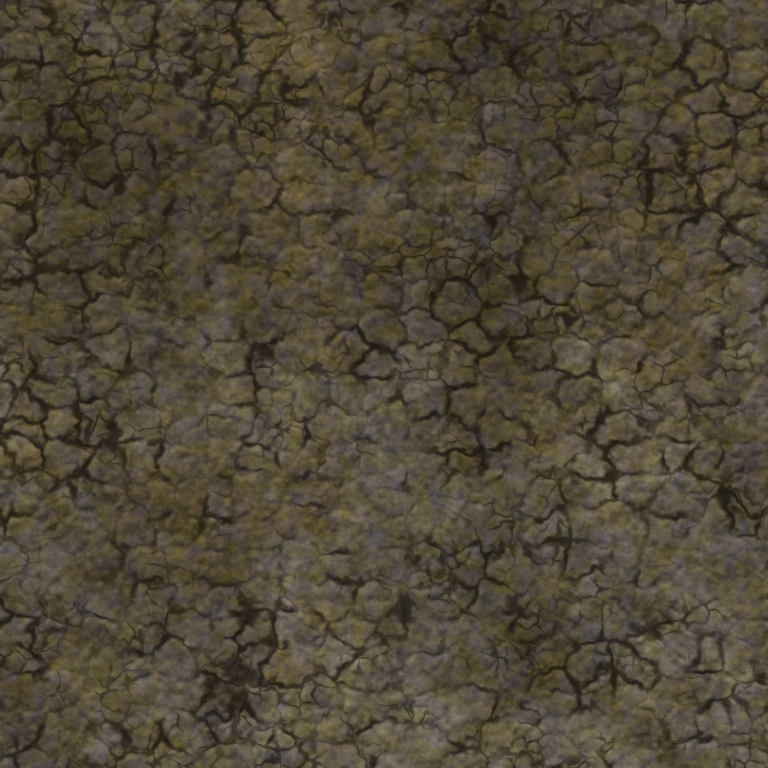
A three.js fragment shader for this texture:

```glsl
// Dry, crumbly brown soil: grainy clods split by ragged dark cracks, with greyish dust.
varying vec2 vUv;

vec2 hash2(vec2 cell) {
  vec3 h = fract(vec3(cell.xyx) * vec3(0.1031, 0.1030, 0.0973));
  h += dot(h, h.yzx + 33.33);
  return fract((h.xx + h.yz) * h.zy);
}

float valueNoise(vec2 p) {
  vec2 cell = floor(p);
  vec2 f = fract(p);
  f = f * f * (3.0 - 2.0 * f);
  float low = mix(hash2(cell).x, hash2(cell + vec2(1.0, 0.0)).x, f.x);
  float high = mix(hash2(cell + vec2(0.0, 1.0)).x, hash2(cell + 1.0).x, f.x);
  return mix(low, high, f.y);
}

float fbm(vec2 p) {
  float sum = 0.0;
  float weight = 0.571;
  for (int i = 0; i < 3; i++) {
    sum += weight * valueNoise(p);
    p = mat2(1.6, 1.2, -1.2, 1.6) * p + 17.3;
    weight *= 0.5;
  }
  return sum;
}

// Gap between the two nearest clod centres: zero along the cracks
float crackGap(vec2 p) {
  vec2 cell = floor(p);
  float nearest = 9.0;
  float second = 9.0;
  for (int y = -1; y <= 1; y++) {
    for (int x = -1; x <= 1; x++) {
      vec2 neighbour = cell + vec2(float(x), float(y));
      float d = length(neighbour + 0.1 + 0.8 * hash2(neighbour) - p);
      second = min(second, max(nearest, d));
      nearest = min(nearest, d);
    }
  }
  return second - nearest;
}

// Ragged clod outlines at two sizes: x is coarse, y is fine
vec2 clodGaps(vec2 p) {
  vec2 warp = vec2(fbm(p * 44.0), fbm(p * 44.0 + 51.0)) - 0.5;
  vec2 q = (p + warp * 0.026) * vec2(1.0, 1.2);
  return vec2(crackGap(q * 19.0), crackGap(q * 36.0 + 8.0));
}

float surfaceHeight(vec2 p, vec2 gaps) {
  vec2 domes = smoothstep(-0.1, 0.5, gaps);
  return 0.5 * domes.x + 0.25 * domes.y + 0.8 * fbm(p * 75.0);
}

// Crack darkness; openness widens and deepens it
float crack(float gap, float openness) {
  float width = 0.14 + 0.14 * openness;
  return (1.0 - smoothstep(0.0, width, gap)) * openness;
}

void main() {
  vec2 p = vUv + 3.0;
  vec2 gaps = clodGaps(p);

  // Light falling from the upper left
  vec2 toLight = vec2(-0.002, 0.005);
  vec2 litGaps = clodGaps(p + toLight);
  float relief = surfaceHeight(p, gaps) - surfaceHeight(p + toLight, litGaps);

  // Pale grey dust over brown earth, browner toward the top
  float dust = 0.5 * fbm(p * 6.0) + 0.5 * fbm(p * 28.0 + 9.0);
  dust = smoothstep(0.32, 0.7, dust - 0.14 * (vUv.y - 0.5));
  vec3 brownEarth = vec3(0.325, 0.282, 0.205);
  vec3 greyDust = vec3(0.356, 0.331, 0.277);
  vec3 color = mix(brownEarth, greyDust, dust);

  // Mottling, grain and soft shading
  float mottle = fbm(p * 24.0 + 5.0) - 0.5;
  float grain = fbm(p * vec2(115.0, 130.0)) - 0.5;
  float tone = 1.0 + 0.32 * relief + 0.4 * mottle + 0.55 * grain;
  tone *= mix(1.06, 0.94, vUv.y) + 0.42 * (fbm(p * 5.0 + 31.0) - 0.5);
  color *= clamp(tone, 0.55, 1.5);

  // Olive and violet colour variation between grains
  float tint = fbm(p * 60.0 + 40.0) - 0.5;
  color += tint * vec3(0.012, 0.012, -0.16);

  // Broken network of crumbling cracks, denser in some areas
  vec2 ragged = gaps + 0.16 * grain;
  float density = 0.3 * (fbm(p * 7.0 + 60.0) - 0.5);
  float coarseOpen = smoothstep(0.28, 0.76, fbm(p * 25.0 + 70.0) + density);
  float fineOpen = smoothstep(0.36, 0.85, fbm(p * 29.0 + 90.0) + density);
  float darkness = max(crack(ragged.x, coarseOpen), 0.75 * crack(ragged.y, fineOpen));
  vec3 crackShade = vec3(0.095, 0.074, 0.050);
  color = mix(color, crackShade, 0.78 * darkness);

  gl_FragColor = vec4(color, 1.0);
}
```
